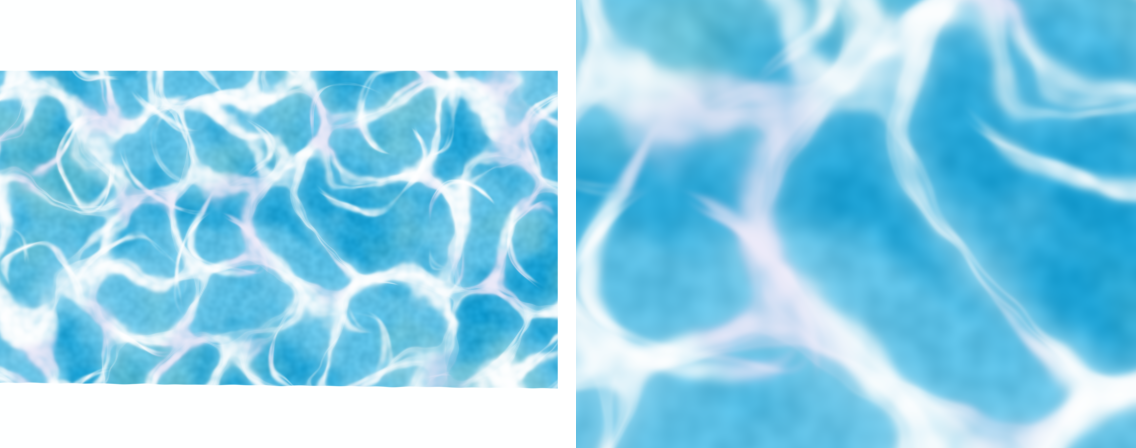
Left: the whole. Right: its middle third, enlarged.
Write a Shadertoy shader that draws this texture.

```glsl
// Sunlit pool water: a wide blue band between white margins, crossed by caustics.
// The light is a rounded Voronoi web drawn as several drifting strands, plus
// broken wobbly rings, over a mottled blue and turquoise ground.

vec2 hash2(vec2 p) {
    vec3 q = fract(vec3(p.xyx) * vec3(0.1031, 0.1030, 0.0973));
    q += dot(q, q.yzx + 33.33);
    return fract((q.xx + q.yz) * q.zy);
}

vec2 gradientAt(vec2 cell) {
    float angle = 6.2832 * hash2(cell + 71.0).x;
    return vec2(cos(angle), sin(angle));
}

// Gradient noise, roughly -0.7 to 0.7
float noise(vec2 p) {
    vec2 i = floor(p), f = p - i;
    vec2 u = f * f * f * (f * (f * 6.0 - 15.0) + 10.0);
    vec2 e = vec2(1, 0);
    float low = mix(dot(gradientAt(i), f), dot(gradientAt(i + e), f - e), u.x);
    float high = mix(dot(gradientAt(i + e.yx), f - e.yx), dot(gradientAt(i + 1.0), f - 1.0), u.x);
    return mix(low, high, u.y);
}

vec2 noise2(vec2 p) {
    return vec2(noise(p), noise(p + vec2(37.2, 19.7)));
}

// Distance to the Voronoi borders, blended so that corners round off
float webDistance(vec2 p) {
    vec2 home = floor(p), nearest = vec2(0), nearCell = home;
    float best = 9.0;
    for (int y = -1; y <= 1; y++)
    for (int x = -1; x <= 1; x++) {
        vec2 cell = home + vec2(x, y);
        vec2 toSite = cell + 0.1 + 0.8 * hash2(cell) - p;
        if (dot(toSite, toSite) < best) {
            best = dot(toSite, toSite);
            nearest = toSite;
            nearCell = cell;
        }
    }
    float sum = 0.0;
    for (int y = -2; y <= 2; y++)
    for (int x = -2; x <= 2; x++) {
        if (x == 0 && y == 0) continue;
        vec2 cell = nearCell + vec2(x, y);
        vec2 toSite = cell + 0.1 + 0.8 * hash2(cell) - p;
        float border = dot(0.5 * (nearest + toSite), normalize(toSite - nearest));
        sum += exp(-13.0 * border);
    }
    return max(-log(sum) / 13.0, 0.0);
}

// Thin broken loops, each drawn as two strands that part and meet
float rings(vec2 p) {
    float light = 0.0;
    for (int y = -1; y <= 1; y++)
    for (int x = -1; x <= 1; x++) {
        vec2 cell = floor(p) + vec2(x, y);
        vec2 seed = hash2(cell + 13.0);
        float wobble = 0.16 * noise(p * 1.7 + seed * 40.0);
        float d = length(p - cell - hash2(cell + 5.0)) - 0.28 - 0.36 * seed.x + wobble;
        float split = 0.12 * noise(p * 2.3 + seed.yx * 60.0);
        float arc = smoothstep(-0.12, 0.25, noise(p * 1.4 + seed * 90.0));
        float width = 0.012 + 0.016 * arc;
        light += arc * (exp(-d * d / (width * width)) + 0.5 * exp(-pow((d + split) / 0.015, 2.0)));
    }
    return light;
}

void mainImage(out vec4 fragColor, in vec2 fragCoord) {
    vec2 p = fragCoord / iResolution.y;
    vec2 uv = fragCoord / iResolution.xy;

    // Mottled ground
    float depth = noise(p * 4.3 + 3.0) + 0.55 * noise(p * 10.0) + 0.2 * noise(p * 24.0);
    vec3 color = mix(vec3(0.06, 0.61, 0.82), vec3(0.34, 0.74, 0.89), smoothstep(-0.42, 0.2, depth));
    float green = smoothstep(0.0, 0.4, noise(p * 3.7 + 21.0) + 0.3 * noise(p * 13.0));
    color = mix(color, vec3(0.41, 0.75, 0.81), 0.75 * green);
    color += 0.05 * noise(p * 65.0) + 0.05 * noise(p * 32.0 + 8.0);

    // Caustic web: strands share one large warp and drift slightly apart
    vec2 flow = p * 5.2 + 0.75 * noise2(p * 4.5) + 0.04 * noise2(p * 30.0);
    float light = 0.0, haze = 0.0;
    for (int i = 0; i < 3; i++) {
        float seed = float(i) * 17.3;
        vec2 q = flow + 0.26 * noise2(p * 7.0 + seed);
        float d = webDistance(q);
        float strength = smoothstep(-0.3, 0.4, noise(q * 1.3 + seed + 9.0));
        float width = 0.014 + 0.042 * strength;
        light += (0.12 + 0.75 * strength) * exp(-d * d / (width * width));
        haze += exp(-d * 9.0) / 3.0;
    }
    light += 0.8 * rings(p * 4.4 + 0.3 * noise2(p * 5.0 + 50.0));
    light *= 0.95 + 0.7 * noise(p * 48.0);

    // Pale halo, then white strands with patches of lilac fringe
    color = mix(color, vec3(0.74, 0.89, 0.95), 0.6 * haze);
    float cover = 1.0 - exp(-1.7 * max(light, 0.0));
    float lilac = smoothstep(0.05, 0.35, noise(p * 6.5 + 80.0)) * (1.0 - cover * 0.6);
    color = mix(color, mix(vec3(1), vec3(0.82, 0.80, 0.94), lilac), cover);

    // White margins with a slightly slanted lower edge
    float bottom = mix(0.146, 0.133, uv.x) + 0.003 * noise(vec2(uv.x * 25.0, 4.0));
    float water = smoothstep(-0.002, 0.002, uv.y - bottom)
                * smoothstep(-0.002, 0.002, 0.842 - uv.y)
                * smoothstep(-0.0015, 0.0015, 0.996 - uv.x);
    fragColor = vec4(mix(vec3(0.995, 1.0, 1.0), clamp(color, 0.0, 1.0), water), 1.0);
}
```
